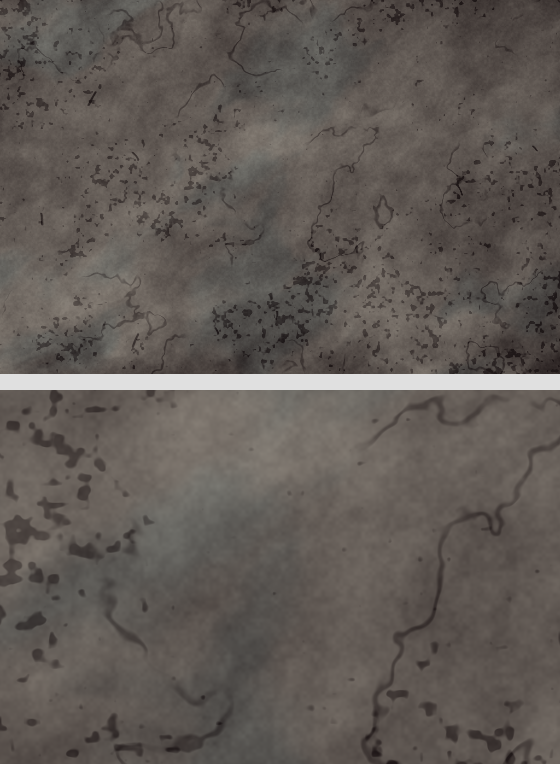
Top: the whole. Bottom: its middle third, enlarged.
A Shadertoy shader for this texture:

```glsl
// Weathered grey-brown plaster wall with mottled clouds, soft ridges, pits and cracks.
#define DARK_TONE vec3(0.25, 0.22, 0.21)
#define LIGHT_TONE vec3(0.48, 0.45, 0.42)
#define STAIN_TINT vec3(0.94, 1.0, 1.02)
#define BASE_LEVEL 0.62
#define CLOUD_CONTRAST 1.2
#define MOTTLE_CONTRAST 0.6
#define RELIEF_STRENGTH 1.7
#define GRAIN_STRENGTH 0.26
#define PIT_SCALE 78.0
#define PIT_DEPTH 0.62
#define CRACK_DEPTH 0.5
#define CHIP_COUNT 9

float hash(vec2 p) {
    vec3 q = fract(vec3(p.xyx) * 0.1031);
    q += dot(q, q.yzx + 33.33);
    return fract((q.x + q.y) * q.z);
}

float noise(vec2 p) {
    vec2 cell = floor(p), f = fract(p);
    f = f * f * (3.0 - 2.0 * f);
    float low = mix(hash(cell), hash(cell + vec2(1, 0)), f.x);
    float high = mix(hash(cell + vec2(0, 1)), hash(cell + vec2(1, 1)), f.x);
    return mix(low, high, f.y);
}

float fbm(vec2 p) {
    float sum = 0.0, weight = 0.516;
    for (int i = 0; i < 5; i++) {
        sum += weight * noise(p);
        p = mat2(1.6, 1.2, -1.2, 1.6) * p + 17.3;
        weight *= 0.5;
    }
    return sum;
}

float segmentDistance(vec2 p, vec2 a, vec2 b) {
    vec2 ab = b - a;
    return length(p - a - ab * clamp(dot(p - a, ab) / dot(ab, ab), 0.0, 1.0));
}

// Small dark gouges at random places, slightly bent by noise
float chips(vec2 p, float width) {
    float mark = 0.0;
    p += 0.012 * (noise(p * 45.0) - 0.5);
    for (int i = 0; i < CHIP_COUNT; i++) {
        float id = float(i);
        vec2 centre = vec2(width * hash(vec2(id, 3.7)), hash(vec2(id, 8.1)));
        float angle = 6.283 * hash(vec2(id, 5.2));
        vec2 reach = mix(0.004, 0.018, hash(vec2(id, 1.4))) * vec2(cos(angle), sin(angle));
        float d = segmentDistance(p, centre - reach, centre + reach);
        mark = max(mark, 1.0 - smoothstep(0.001, 0.0045, d));
    }
    return mark;
}

void mainImage(out vec4 fragColor, in vec2 fragCoord) {
    vec2 p = fragCoord / iResolution.y;
    float width = iResolution.x / iResolution.y;

    // Rising diagonal frame, stretched along the trowel direction
    vec2 warp = vec2(fbm(p * 4.0 + 3.0), fbm(p * 4.0 + 41.0)) - 0.5;
    vec2 q = mat2(0.84, -0.54, 0.54, 0.84) * (p + 0.16 * warp);
    q.y *= 1.7;

    // Broad light, clouds and finer mottling
    vec2 fromLight = (p - vec2(0.4 * width, 0.38)) * vec2(0.85, 1.0);
    float tone = BASE_LEVEL + 0.14 - 0.55 * dot(fromLight, fromLight);
    tone += CLOUD_CONTRAST * (fbm(q * 3.2 + 11.0) - 0.5);
    tone += MOTTLE_CONTRAST * (fbm(p * 17.0 + 5.0) - 0.5);

    // Shallow ridges lit from above
    vec2 reliefPos = q * 3.6 + 63.0;
    tone += RELIEF_STRENGTH * (fbm(reliefPos) - fbm(reliefPos + vec2(-0.02, 0.07)));

    // Fine grit
    float grit = 0.6 * noise(p * 165.0) + 0.4 * noise(p * 310.0 + 9.0);
    tone += GRAIN_STRENGTH * (grit - 0.5);

    // Pits gather in ragged clusters, denser toward the bottom
    float lowWall = 1.0 - smoothstep(0.0, 0.6, p.y);
    float cluster = smoothstep(0.45, 0.72, fbm(q * 4.3 + 27.0) + 0.09 * lowWall);
    vec2 pitPos = (p + 0.02 * warp) * PIT_SCALE;
    float pitNoise = 0.65 * noise(pitPos) + 0.35 * noise(pitPos * 2.1 + 31.0);
    float threshold = mix(0.83, 0.57, cluster);
    float pits = smoothstep(threshold, threshold + 0.14, pitNoise);
    tone -= PIT_DEPTH * pits + 0.1 * cluster;

    // Broken hairline cracks
    float crackLine = abs(fbm(p * 5.5 + 0.7 * warp + 71.0) - 0.5);
    float crackArea = smoothstep(0.53, 0.66, fbm(p * 6.0 + 93.0) + 0.05 * lowWall);
    tone -= CRACK_DEPTH * crackArea * (1.0 - smoothstep(0.002, 0.016, crackLine));
    tone -= 0.85 * chips(p, width);

    // Damp dark foot of the wall and cool stains
    float foot = 1.0 - smoothstep(0.0, 0.16, p.y);
    tone -= 0.5 * foot * smoothstep(0.4, 0.65, fbm(p * 8.0 + 53.0));
    float stain = smoothstep(0.57, 0.72, fbm(q * 2.6 + 83.0));
    tone -= 0.12 * stain;

    vec3 color = mix(DARK_TONE, LIGHT_TONE, clamp(tone, -0.55, 1.2));
    color *= mix(vec3(1.0), STAIN_TINT, stain);
    fragColor = vec4(color, 1.0);
}
```
